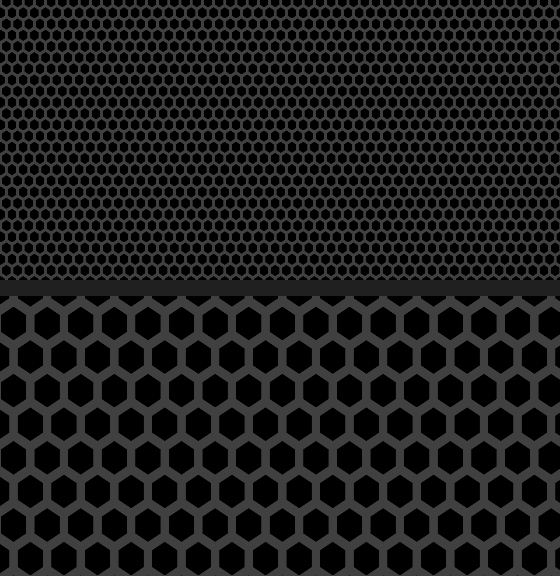
Top, the full canvas; bottom, a detail of the centre.
Write a Shadertoy shader that draws this pattern.

```glsl
// Dark honeycomb mesh: staggered rows of black hexagonal holes in a grey sheet
#define ROWS 25.0
#define HOLE_SIZE 0.75
#define GRID_OFFSET vec2(0.07, 0.35)
#define EDGE_PIXELS 0.4
#define HOLE_COLOR vec3(0.0)
#define MESH_COLOR vec3(0.25)

// Hexagonal metric with upright sides: 0 at the centre, 1 at the cell border
float hexMetric(vec2 p) {
    p = abs(p);
    return max(p.x + 1.5 * p.y, 2.0 * p.x);
}

// Position relative to the nearest hole, with every other row shifted by half
vec2 staggeredCell(vec2 grid) {
    grid.x += 0.5 * mod(floor(grid.y), 2.0);
    return fract(grid) - 0.5;
}

void mainImage(out vec4 fragColor, in vec2 fragCoord) {
    // One unit is one row; columns have the same pitch
    float unitsPerPixel = ROWS / iResolution.y;
    vec2 grid = fragCoord * unitsPerPixel - GRID_OFFSET;

    // The metric rises by about two per unit
    float distanceToEdge = 0.5 * (hexMetric(staggeredCell(grid)) - HOLE_SIZE);
    float blur = EDGE_PIXELS * unitsPerPixel;
    float mesh = smoothstep(-blur, blur, distanceToEdge);

    fragColor = vec4(mix(HOLE_COLOR, MESH_COLOR, mesh), 1.0);
}
```
